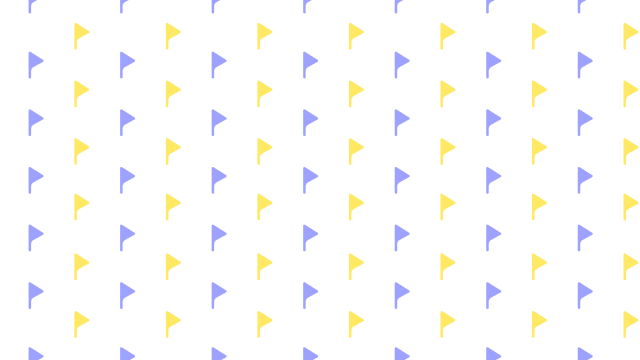
This pattern is drawn by a WebGL 2 fragment shader. Its source:

```glsl
#version 300 es
precision highp float;
// Small pennants on white: blue columns alternate with yellow ones, staggered
// by half a cell. Each flag is a rounded triangle blended into a thin pole;
// a few rows sit slightly off the regular grid.

#define PITCH vec2(0.25424, 0.1601)  // cell size, in canvas heights
#define FIRST vec2(0.0794, -0.0164)  // top left of the first blue flag
#define FLAG_HEIGHT 0.0741           // in canvas heights
#define ROUNDING 0.047               // corner radius, in flag heights
#define FILLET 0.10                  // blend of cloth into pole
#define EDGE_SHIFT 0.0204            // outward shift of outer blue rows
#define ROW_SHIFT 0.0058             // upward shift of one yellow row
#define BLUE vec3(0.62, 0.635, 1.0)
#define YELLOW vec3(1.0, 0.91, 0.39)

uniform vec2 u_resolution;
out vec4 fragColor;

float cross2(vec2 a, vec2 b) { return a.x * b.y - a.y * b.x; }

float segmentDistance(vec2 p, vec2 a, vec2 b) {
    vec2 ab = b - a;
    return length(p - a - ab * clamp(dot(p - a, ab) / dot(ab, ab), 0.0, 1.0));
}

// Signed distance to a triangle with corners in positive order.
float triangleDistance(vec2 p, vec2 a, vec2 b, vec2 c) {
    float edge = min(segmentDistance(p, a, b),
                 min(segmentDistance(p, b, c), segmentDistance(p, c, a)));
    float side = min(cross2(b - a, p - a),
                 min(cross2(c - b, p - b), cross2(a - c, p - c)));
    return side > 0.0 ? -edge : edge;
}

float smoothMin(float a, float b, float k) {
    float h = max(k - abs(a - b), 0.0) / k;
    return min(a, b) - 0.25 * h * h * k;
}

// Flag of height 1, top left at the origin, y pointing down.
float flagDistance(vec2 p) {
    vec2 top = vec2(ROUNDING);
    vec2 tip = vec2(0.513, 0.341);
    vec2 base = vec2(ROUNDING, 0.597);
    float cloth = triangleDistance(p, top, tip, base) - ROUNDING;
    float pole = segmentDistance(p, top, vec2(ROUNDING, 1.0 - ROUNDING)) - ROUNDING;
    // Blend only under the cloth, keeping the left side straight.
    float k = max(FILLET * smoothstep(0.35, 0.55, p.y), 0.0001);
    return max(smoothMin(cloth, pole, k), -p.x);
}

// Coverage of one set of staggered flags.
float flagLayer(vec2 p, bool isBlue) {
    p -= FIRST + (isBlue ? vec2(0.0) : 0.5 * PITCH);
    vec2 cell = floor(p / PITCH + 0.25);
    vec2 local = p - cell * PITCH;

    // Uneven rows.
    float shift = isBlue
        ? EDGE_SHIFT * (step(5.5, cell.y) - step(cell.y, 0.5))
        : -ROW_SHIFT * step(abs(cell.y - 3.0), 0.5);
    local.y -= shift;

    float d = flagDistance(local / FLAG_HEIGHT) * FLAG_HEIGHT;
    return clamp(0.5 - d * u_resolution.y, 0.0, 1.0);
}

void main() {
    // Canvas heights, measured from the top left.
    vec2 p = vec2(gl_FragCoord.x, u_resolution.y - gl_FragCoord.y) / u_resolution.y;

    vec3 color = vec3(1.0);
    color = mix(color, BLUE, flagLayer(p, true));
    color = mix(color, YELLOW, flagLayer(p, false));
    fragColor = vec4(color, 1.0);
}
```
